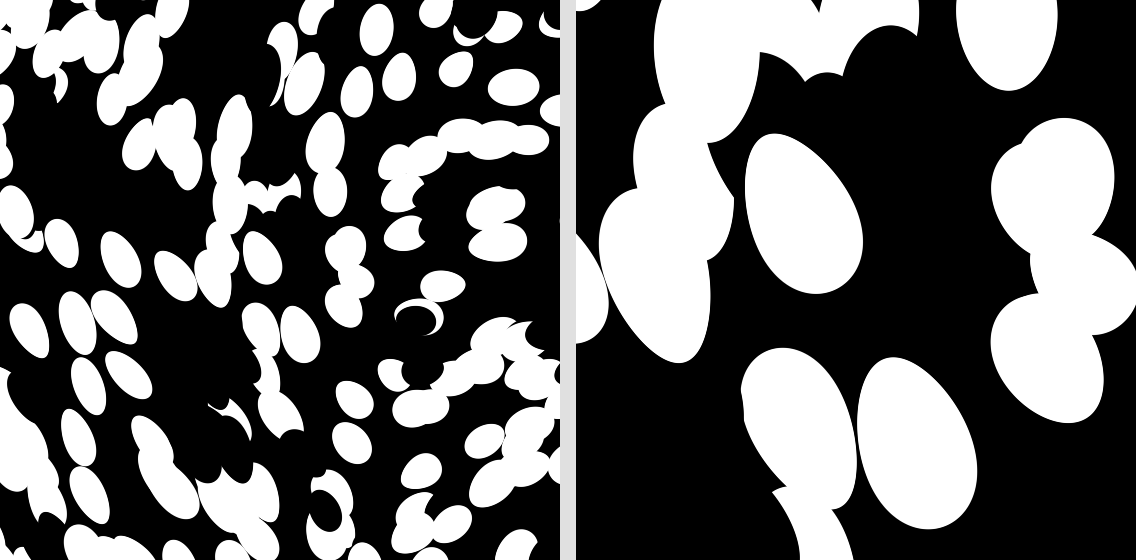
Left, the full canvas; right, a detail of the centre.
Write a WebGL 2 fragment shader that draws this pattern.

```glsl
#version 300 es
precision highp float;
// Scattered white egg-shaped grains on black, some bitten by black grains.
// Three jittered grids are painted in turn; a smooth direction field turns
// and stretches each grain, leaving rounder grains where the field is weak.

uniform vec2 u_resolution;
out vec4 fragColor;

const vec3 BLACK = vec3(0.0);
const vec3 WHITE = vec3(1.0);
const int LAYERS = 3;
const float CELLS = 10.0;        // grid cells across the canvas, per layer
const float WHITE_SHARE = 0.40;  // chance that a cell holds a white grain
const float BLACK_SHARE = 0.21;  // chance that a cell holds a black grain
const float HALF_WIDTH = 0.030;

// Integer hash: three random values in 0..1 for a cell, layer and salt.
vec3 hash3(ivec2 cell, int layer, int salt) {
    uvec3 v = uvec3(cell.x + 512, cell.y + 512, layer * 64 + salt);
    v = v * 1664525u + 1013904223u;
    v.x += v.y * v.z;
    v.y += v.z * v.x;
    v.z += v.x * v.y;
    v ^= v >> 16u;
    v.x += v.y * v.z;
    v.y += v.z * v.x;
    v.z += v.x * v.y;
    return vec3(v >> 8u) / 16777216.0;
}

// Local pull toward one axis, as a double-angle vector (axes have no sign).
vec2 pull(vec2 p, vec2 centre, float radius, float degrees, float strength) {
    vec2 d = (p - centre) / radius;
    float a = 2.0 * radians(degrees);
    return strength * exp(-dot(d, d)) * vec2(cos(a), sin(a));
}

// Blended direction field: its length is the amount of stretch.
vec2 directionField(vec2 p) {
    return pull(p, vec2(0.22, 0.22), 0.48, -57.0, 1.10)
         + pull(p, vec2(0.45, 0.86), 0.30, 76.0, 0.95)
         + pull(p, vec2(0.10, 0.92), 0.22, 45.0, 0.50)
         + pull(p, vec2(0.88, 0.60), 0.32, 12.0, 0.55)
         + pull(p, vec2(0.80, 0.10), 0.26, 40.0, 0.50);
}

vec2 rotate(vec2 p, float angle) {
    float c = cos(angle), s = sin(angle);
    return vec2(c * p.x + s * p.y, c * p.y - s * p.x);
}

// Approximate signed distance to an ellipse that is wider at one end.
float eggDistance(vec2 p, vec2 radii, float taper) {
    p.y /= 1.0 + taper * clamp(p.x / radii.x, -1.5, 1.5);
    float k = length(p / radii);
    float slope = length(p / (radii * radii));
    return k * (k - 1.0) / max(slope, 1e-4);
}

// Distance from p to the grain at the given centre.
float grainDistance(vec2 p, vec2 centre, vec3 random) {
    vec2 field = directionField(centre);
    float angle = 0.5 * atan(field.y, field.x) + 0.5 * (random.x - 0.5);
    float stretch = 1.2 + 0.85 * min(length(field), 1.0);
    float halfWidth = HALF_WIDTH * mix(0.87, 1.13, random.y);
    vec2 radii = halfWidth * vec2(stretch, 1.0);
    return eggDistance(rotate(p - centre, angle), radii, 0.4 * (random.z - 0.5));
}

// Paints one layer of grains over the colour below it.
vec3 paintLayer(vec3 colour, vec2 p, int layer, float pixel) {
    vec2 shift = vec2(0.37, 0.61) * float(layer);
    ivec2 home = ivec2(floor(p * CELLS + shift));
    for (int y = -1; y <= 1; y++) {
        for (int x = -1; x <= 1; x++) {
            ivec2 cell = home + ivec2(x, y);
            vec3 place = hash3(cell, layer, 7);
            if (place.z > WHITE_SHARE + BLACK_SHARE) continue;
            vec2 centre = (vec2(cell) + place.xy - shift) / CELLS;
            float d = grainDistance(p, centre, hash3(cell, layer, 23));
            float cover = smoothstep(0.6 * pixel, -0.6 * pixel, d);
            vec3 grain = place.z < WHITE_SHARE ? WHITE : BLACK;
            colour = mix(colour, grain, cover);
        }
    }
    return colour;
}

void main() {
    float pixel = 1.0 / u_resolution.y;
    vec2 p = gl_FragCoord.xy * pixel;
    vec3 colour = BLACK;
    for (int layer = 0; layer < LAYERS; layer++) {
        colour = paintLayer(colour, p, layer, pixel);
    }
    fragColor = vec4(colour, 1.0);
}
```
